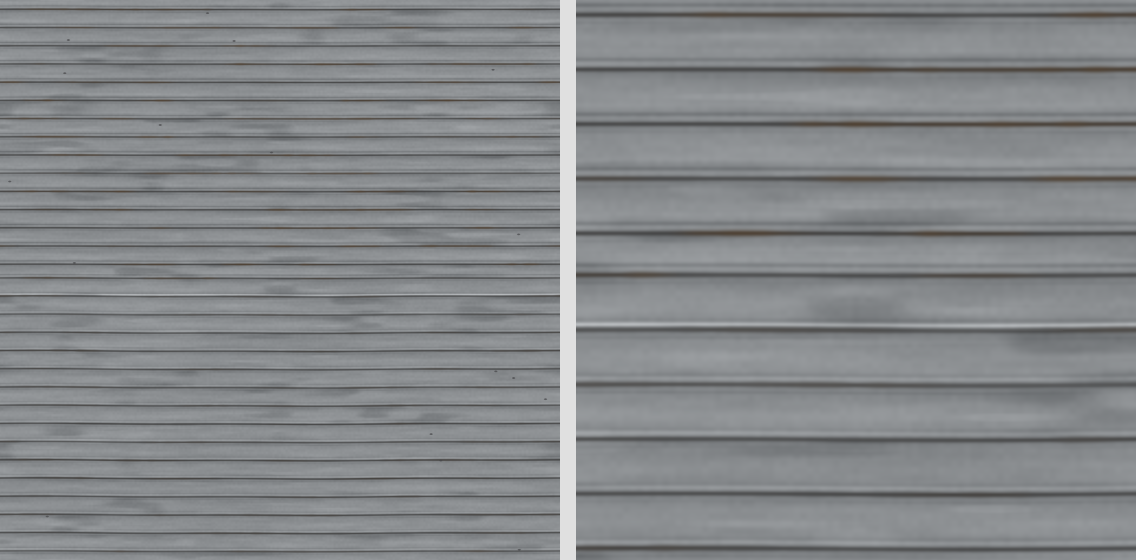
Left, the full canvas; right, a detail of the centre.
Reproduce this texture procedurally as a Shadertoy shader.

```glsl
// Weathered grey metal shutter: 31 horizontal slats with dark grooves, streaks and rust.
const float SLATS = 31.0;          // slats from top to bottom
const float SHORT_ID = 14.0;       // index of the one narrower slat
const float SHORT_SIZE = 0.0247;   // its height
const float PITCH = (1.0 - SHORT_SIZE) / (SLATS - 1.0);
const float FIRST_GROOVE = 0.0169; // distance of the first groove from the top
const float LIP_ID = 16.0;         // groove with the bright lip
const float GROOVE_WIDTH = 0.0017;
const float WOBBLE = 0.0008;
const vec3 METAL = vec3(0.532, 0.545, 0.556);
const vec3 GROOVE = vec3(0.25, 0.25, 0.25);
const vec3 RUST = vec3(0.31, 0.25, 0.19);
const vec3 SPECK = vec3(0.27, 0.27, 0.28);
const float TAU = 6.2831853;

float hash(vec2 p) {
    vec3 q = fract(p.xyx * 0.1031);
    q += dot(q, q.yzx + 33.33);
    return fract((q.x + q.y) * q.z);
}

// Value noise that wraps after a whole number of cells
float noise(vec2 uv, vec2 cells, float seed) {
    vec2 p = uv * cells;
    vec2 i = floor(p);
    vec2 f = fract(p);
    f = f * f * (3.0 - 2.0 * f);
    vec2 a = mod(i, cells) + seed;
    vec2 b = mod(i + 1.0, cells) + seed;
    return mix(mix(hash(a), hash(vec2(b.x, a.y)), f.x),
               mix(hash(vec2(a.x, b.y)), hash(b), f.x), f.y);
}

// Noise along one slat, independent of its neighbours
float rowNoise(float x, float row, float cells) {
    float p = x * cells;
    float f = smoothstep(0.0, 1.0, fract(p));
    float seed = row * 7.0 + cells;
    return mix(hash(vec2(mod(floor(p), cells), seed)),
               hash(vec2(mod(floor(p) + 1.0, cells), seed)), f);
}

// Soft horizontal line at distance d
float line(float d, float width) {
    return exp(-d * d / (width * width));
}

// Slat index, distance below its upper groove, and height
vec3 findSlat(float t) {
    float shortTop = SHORT_ID * PITCH;
    if (t >= shortTop && t < shortTop + SHORT_SIZE)
        return vec3(SHORT_ID, t - shortTop, SHORT_SIZE);
    float skip = t < shortTop ? 0.0 : 1.0;
    float q = (t - skip * SHORT_SIZE) / PITCH;
    return vec3(floor(q) + skip, fract(q) * PITCH, PITCH);
}

// Sparse dark chips, at most one in each cell
float specks(vec2 uv) {
    const float CELLS = 20.0;
    vec2 cell = mod(floor(uv * CELLS), CELLS);
    vec2 centre = 0.25 + 0.5 * vec2(hash(cell + 41.0), hash(cell + 83.0));
    vec2 d = (fract(uv * CELLS) - centre) / CELLS * vec2(0.6, 1.0);
    return step(0.95, hash(cell + 7.0)) * (1.0 - smoothstep(0.0006, 0.0025, length(d)));
}

void mainImage(out vec4 fragColor, in vec2 fragCoord) {
    vec2 uv = fragCoord / iResolution.xy;
    float upper = smoothstep(-0.3, 0.3, -sin(TAU * uv.y));

    // Slat layout with slightly bent grooves
    float bend = WOBBLE * (cos(TAU * uv.x) + 0.5 * sin(3.0 * TAU * uv.x)) * (1.0 - 0.7 * upper);
    vec3 slat = findSlat(fract(1.0 - uv.y - FIRST_GROOVE + bend));
    float across = slat.y / slat.z;
    bool below = across < 0.5;
    float g = below ? slat.y : slat.y - slat.z;
    float row = mod(slat.x + (below ? 0.0 : 1.0), SLATS);

    // Rolled profile: broad crown, shadow under the groove, ridges above it
    float shade = 0.034 * line(across - 0.55, 0.28) - 0.008;
    shade -= 0.065 * exp(-max(g, 0.0) / 0.0035) * smoothstep(0.0, 0.001, g);
    shade -= mix(0.025, 0.075, upper) * line(g + 0.0058, 0.0015);
    shade += mix(0.045, 0.015, upper) * line(g + 0.0035, 0.0014);
    shade -= 0.035 * line(g - 0.0048, 0.0012) * rowNoise(uv.x, row, 9.0);
    shade += 0.018 * line(across - 0.66, 0.06) * upper;
    if (row == LIP_ID) shade += 0.12 * line(g + 0.003, 0.0013);

    // Brushed streaks, smudges and grain
    shade += 0.035 * (noise(uv, vec2(7.0, 160.0), 3.0) - 0.5);
    shade += 0.030 * (noise(uv, vec2(30.0, 220.0), 17.0) - 0.5);
    shade += 0.024 * (noise(uv, vec2(5.0, 9.0), 29.0) - 0.5);
    shade += 0.018 * (noise(uv, vec2(256.0), 5.0) - 0.5);
    float smudge = rowNoise(uv.x, slat.x + 50.0, 8.0) * noise(uv, vec2(18.0, 93.0), 61.0);
    shade -= 0.065 * smoothstep(0.35, 0.75, smudge);
    float scuff = noise(uv, vec2(12.0, 110.0), 97.0);
    shade += 0.025 * smoothstep(0.72, 0.95, scuff);
    vec3 color = METAL + shade;

    // Uneven grooves, with rust mainly in the upper half
    float wear = rowNoise(uv.x, row, 14.0);
    float chips = rowNoise(uv.x, row + 90.0, 70.0);
    float rust = smoothstep(0.45, 0.8, wear) * (0.4 + 0.6 * chips) * mix(0.25, 1.0, upper);
    float depth = 0.55 + 0.25 * hash(vec2(row, 12.0)) + 0.2 * wear;
    float width = GROOVE_WIDTH * (0.85 + 0.35 * chips * wear);
    color = mix(color, mix(GROOVE, RUST, rust), depth * line(g, width));

    color = mix(color, SPECK, 0.7 * specks(uv));
    fragColor = vec4(color, 1.0);
}
```
